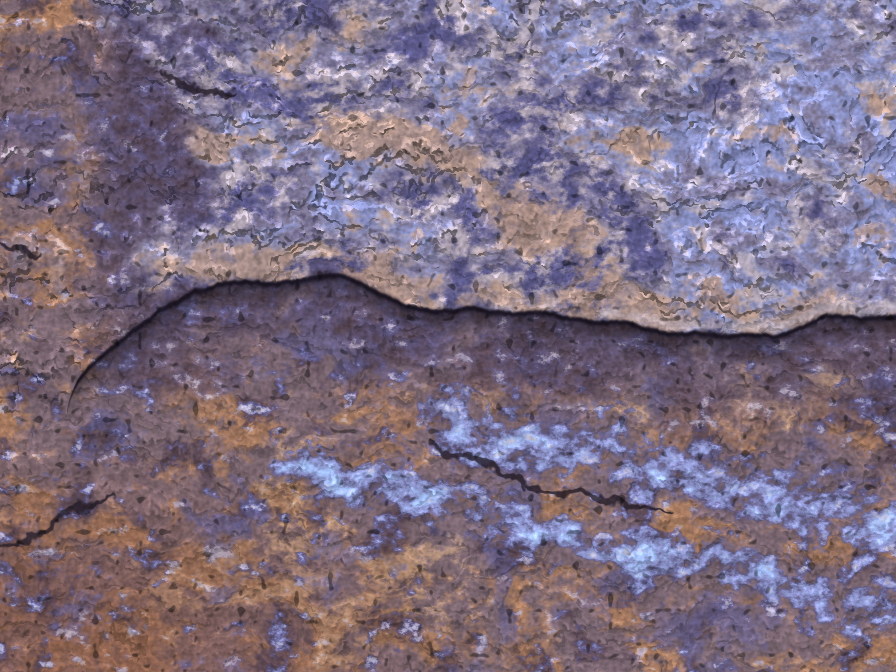
Reproduce this texture procedurally as a Shadertoy shader.

```glsl
vec2 gradient(vec2 cell) {
    float angle = 6.2832 * fract(sin(dot(cell, vec2(127.1, 311.7))) * 43758.5);
    return vec2(cos(angle), sin(angle));
}

float noise(vec2 p) {
    vec2 i = floor(p), f = p - i;
    vec2 u = f * f * f * (f * (f * 6.0 - 15.0) + 10.0);
    vec2 e = vec2(0, 1);
    return mix(mix(dot(gradient(i), f), dot(gradient(i + e.yx), f - e.yx), u.x),
               mix(dot(gradient(i + e), f - e), dot(gradient(i + 1.0), f - 1.0), u.x), u.y);
}

float fbm(vec2 p) {
    float sum = 0.0, amp = 0.5;
    for (int i = 0; i < 5; i++) {
        sum += amp * noise(p);
        p = mat2(1.6, 1.2, -1.2, 1.6) * p + 3.7;
        amp *= 0.58;
    }
    return sum;
}

float bell(float x, float width) {
    return exp(-x * x / (width * width));
}

// Height of the broken slab edge across the canvas
float ledge(float x) {
    return 0.384 + 0.2 * sqrt(clamp((x - 0.1) / 0.25, 0.0, 1.0))
        - 0.045 * smoothstep(0.5, 0.66, x) - 0.037 * smoothstep(0.7, 1.1, x)
        + 0.03 * smoothstep(1.14, 1.25, x) + 0.025 * fbm(vec2(x * 9.0, 2.0));
}

// Stepped height of thin flaking layers
float terrace(vec2 p) {
    float n = 7.0 * fbm(p * vec2(5.0, 8.0) + 21.0);
    return floor(n) + smoothstep(0.75, 1.0, fract(n));
}

// Tapered dark fissure between two points
float fissure(vec2 p, vec2 a, vec2 b) {
    vec2 ab = b - a;
    float t = clamp(dot(p - a, ab) / dot(ab, ab), 0.0, 1.0);
    float width = 0.001 + 0.003 * sin(3.1416 * t);
    return smoothstep(width + 0.003, width - 0.001, length(p - a - ab * t));
}

void mainImage(out vec4 fragColor, in vec2 fragCoord) {
    vec2 p = fragCoord / iResolution.y;
    vec2 warped = p + 0.07 * vec2(fbm(p * 6.0), fbm(p * 6.0 + 9.0));
    float broad = fbm(warped * vec2(3.0, 4.0) + 5.0);
    float mid = fbm(warped * vec2(8.0, 12.0));
    float patches = fbm(warped * vec2(11.0, 14.0) + 40.0);
    float fine = fbm(p * vec2(30.0, 42.0) + 13.0);
    float grain = noise(p * 95.0) + noise(p * 170.0);
    float d = p.y - ledge(p.x);

    vec3 umber = vec3(0.32, 0.25, 0.30);
    vec3 mauve = vec3(0.49, 0.41, 0.45);
    vec3 ochre = vec3(0.64, 0.47, 0.37);
    vec3 indigo = vec3(0.36, 0.35, 0.54);
    vec3 blue = vec3(0.55, 0.58, 0.79);
    vec3 pale = vec3(0.70, 0.65, 0.69);

    // Rusty ground stone
    vec3 ground = mix(mauve, ochre, smoothstep(-0.1, 0.2, mid + 0.5 * fine + 0.3 * broad));
    ground = mix(ground, vec3(0.72, 0.58, 0.48), 0.8 * smoothstep(0.1, 0.3, broad + 0.6 * fine));
    float corner = smoothstep(0.75, 0.1, length(p * vec2(0.9, 1.8)));
    ground = mix(ground, vec3(0.50, 0.33, 0.27), 0.6 * corner);
    ground = mix(ground, umber, 0.85 * smoothstep(0.0, 0.25, patches + 0.4 * fine));
    ground = mix(ground, indigo, 0.6 * smoothstep(0.06, 0.24, fbm(warped * 7.0 + 70.0) + 0.4 * fine));

    // Violet lichen, gathered in two slanting bands
    float bands = bell(warped.y - 0.41 + 0.24 * p.x, 0.035) * smoothstep(0.33, 0.45, p.x);
    bands += bell(warped.y - 0.53 + 0.23 * p.x, 0.05) * smoothstep(0.55, 0.7, p.x);
    float lichen = 0.36 * bands + 0.7 * fine + 0.6 * patches;
    vec3 lower = mix(ground, indigo, 0.85 * smoothstep(0.1, 0.28, lichen));
    lower = mix(lower, blue, smoothstep(0.2, 0.4, lichen));
    lower = mix(lower, vec3(0.62, 0.72, 0.93), smoothstep(0.4, 0.58, lichen));

    // Purple hollow under the ledge
    float hollow = smoothstep(-0.16, -0.03, d + 0.25 * mid) * smoothstep(0.1, 0.2, p.x);
    lower = mix(lower, mix(umber, indigo, 0.45 + 1.2 * fine), 0.85 * hollow);
    lower = mix(lower, pale, 0.65 * smoothstep(0.2, 0.36, fine + 0.4 * mid));

    // Blue-grey slab with tan stains
    float tint = mid + 0.6 * broad + 0.4 * fine + 0.25 * (p.x - 0.5);
    vec3 slab = mix(indigo, mix(mauve, blue, 0.45), smoothstep(-0.25, 0.0, tint));
    slab = mix(slab, blue, smoothstep(-0.04, 0.2, tint));
    slab = mix(slab, pale, 0.85 * smoothstep(-0.02, 0.22, 0.6 * fine + 0.7 * patches));
    float streak = bell(warped.y - 1.1 + 0.55 * p.x, 0.06)
        * smoothstep(0.35, 0.5, p.x) * smoothstep(1.05, 0.8, p.x);
    float stain = 0.3 * streak + 0.24 * bell(d, 0.06) + mid + 0.3 * fine;
    slab = mix(slab, vec3(0.68, 0.55, 0.48), 0.8 * smoothstep(0.1, 0.35, stain));
    float rust = smoothstep(0.34, 0.1, p.x + 0.9 * broad + 0.3 * mid);
    vec3 upper = mix(slab, lower, rust);

    // Flake edges, lit from above
    vec2 q = warped + 0.006 * vec2(fine, grain);
    float relief = terrace(q) - terrace(q + vec2(-0.002, 0.006));
    upper *= 1.0 + clamp(relief, -0.7, 0.4) * (0.25 + 0.35 * smoothstep(-0.1, 0.15, broad + fine));
    lower *= 1.0 + 0.18 * clamp(relief, -1.0, 0.6);
    vec3 color = mix(lower, upper, smoothstep(-0.002, 0.002, d));

    // Ledge shadow and its pale lip
    float reach = smoothstep(0.09, 0.12, p.x);
    color *= 1.0 - 0.35 * reach * smoothstep(-0.05, 0.0, d) * smoothstep(0.004, 0.0, d);
    color = mix(color, pale, 0.7 * bell(d - 0.012, 0.009) * smoothstep(0.85, 1.0, p.x + fine));
    color = mix(color, vec3(0.09, 0.07, 0.12), 0.92 * reach * bell(d + 0.002, 0.004 + 0.006 * abs(mid)));

    // Minor fissures
    vec2 bent = p + 0.06 * vec2(0.0, fbm(p * 9.0 + 30.0));
    float cracks = fissure(bent, vec2(0.64, 0.34), vec2(0.78, 0.28));
    cracks += fissure(bent, vec2(0.76, 0.29), vec2(1.0, 0.24));
    cracks += fissure(bent, vec2(0.0, 0.19), vec2(0.17, 0.26));
    cracks += fissure(bent, vec2(0.24, 0.9), vec2(0.35, 0.86));
    cracks += fissure(bent, vec2(0.0, 0.64), vec2(0.06, 0.62));
    color = mix(color, vec3(0.14, 0.11, 0.15), 0.8 * min(cracks, 1.0));

    // Gritty surface and pits
    color *= 1.0 + 0.16 * grain + 0.3 * fine;
    color *= 1.0 - 0.4 * smoothstep(0.34, 0.5, noise(p * 60.0 + 8.0));
    fragColor = vec4(clamp(color, 0.0, 1.0), 1.0);
}
```
